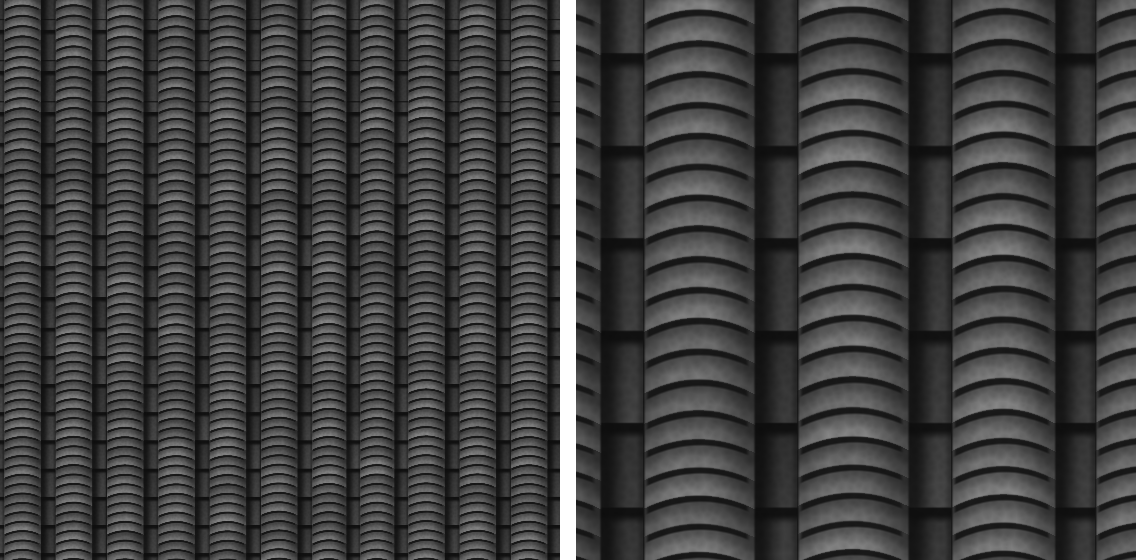
Left: the whole. Right: its middle third, enlarged.
Write a three.js fragment shader that draws this pattern.

```glsl
// Grey roof: eleven columns of overlapping barrel tiles with stepped channels between.
// Each column is cut into rows by arched lip shadows; the channels use flat stepped
// tiles. Hashed tones, layered sines and cellular noise add weathering.
varying vec2 vUv;

const float COLUMNS = 10.91;      // column pitches per canvas width
const float BARREL = 0.725;       // share of a pitch covered by the barrel
const float SOFT_X = 0.022;       // edge softness in pitches
const float SOFT_Y = 0.10;        // edge softness in rows
const float ARCH = 0.48;          // arch height in rows
const float LIP = 0.24;           // lip shadow thickness in rows
const float FIRST_SHORT = 11.0;   // row where channel tiles become shorter

float hash(vec2 p) {
  vec3 q = fract(vec3(p.xyx) * 0.1031);
  q += dot(q, q.yzx + 33.33);
  return fract((q.x + q.y) * q.z);
}

// Distance to the nearest scattered point, for fine grain
float cellular(vec2 p) {
  vec2 cell = floor(p);
  float nearest = 2.0;
  for (int j = -1; j <= 1; j++) {
    for (int i = -1; i <= 1; i++) {
      vec2 c = cell + vec2(float(i), float(j));
      vec2 site = c + vec2(hash(c), hash(c + 71.0));
      nearest = min(nearest, distance(p, site));
    }
  }
  return nearest;
}

// Broad stains from layered sines, about -1 to 1
float stains(vec2 p) {
  return 0.5 * sin(p.x * 17.0 + 2.0 * sin(p.y * 11.0))
       + 0.3 * sin(p.y * 31.0 + 3.0 * sin(p.x * 23.0))
       + 0.2 * sin(p.x * 83.0 - p.y * 67.0);
}

// Soft band that is 1 between lo and hi
float band(float x, float lo, float hi, float soft) {
  return smoothstep(lo - soft * 0.5, lo + soft * 0.5, x)
       * (1.0 - smoothstep(hi - soft * 0.5, hi + soft * 0.5, x));
}

// Two columns sit slightly closer together than the others
float columnCoord(float x) {
  return (x + 0.012 * clamp((x - 0.557) / 0.171, 0.0, 1.0)) * COLUMNS - 0.071;
}

// Rows counted from the top, packed tighter in the lower part
float rowCoord(float top) {
  return top * 54.5 + 5.1 * max(top - 0.583, 0.0) + 0.1;
}

// Curved barrel: u runs across it, row runs down
float barrelTone(float u, float row, float column) {
  float s = 2.0 * u - 1.0;
  float q = row + ARCH * (1.0 - s * s) + 0.12 * (hash(vec2(column, 5.0)) - 0.5);
  float v = fract(q);
  float tileTone = 0.87 + 0.25 * hash(vec2(column + 3.0, floor(q) + 9.0));
  float face = mix(0.29, 0.445, smoothstep(0.2, 0.92, v)) * tileTone;
  float round = mix(0.80, 1.0, smoothstep(0.0, 0.3, u))
              * mix(1.0, 0.62, smoothstep(0.55, 1.0, u));
  // Shadow below the lip, wrapping across the row boundary for smoothing
  float fromLip = v > 0.65 ? v - 1.0 : v;
  float thickness = LIP * mix(1.0, 0.75, u);
  float shadow = band(fromLip, 0.0, thickness, SOFT_Y) * band(u, 0.035, 0.94, 0.05);
  return mix(face * round, 0.085, shadow * 0.96);
}

// Recessed channel: g runs across it, shaded by the barrel on its left
float channelTone(float g, float row, float column) {
  float size = row < FIRST_SHORT ? 4.0 : 3.0;
  float start = row < FIRST_SHORT ? -1.0 : FIRST_SHORT;
  float p = mod(row - start, size);
  float step = floor((row - start) / size) + size * 20.0;
  float tone = mix(0.085, 0.235, smoothstep(0.12, 0.72, g));
  tone *= mix(1.0, 0.72, smoothstep(0.82, 1.0, g));
  tone *= 0.88 + 0.24 * hash(vec2(column + 40.0, step));
  tone *= mix(0.85, 1.08, p / size);
  // Shadow under each step, with a thin seam on the longer tiles
  float fromStep = p > size - 0.5 ? p - size : p;
  float shadow = smoothstep(-SOFT_Y * 0.5, SOFT_Y * 0.5, fromStep)
               * (1.0 - smoothstep(0.22, 0.62, fromStep));
  float seam = size > 3.5 ? band(p, 2.94, 3.07, SOFT_Y) : 0.0;
  return mix(tone, 0.055, max(shadow * 0.92, seam * 0.75));
}

void main() {
  float across = columnCoord(vUv.x);
  float column = floor(across);
  float u = fract(across);
  float row = rowCoord(1.0 - vUv.y);

  // Barrel over channel, with softened sides
  float barrel = barrelTone(clamp(u / BARREL, 0.0, 1.0), row, column);
  float channel = channelTone(clamp((u - BARREL) / (1.0 - BARREL), 0.0, 1.0), row, column);
  float cover = band(u, SOFT_X * 0.5, BARREL, SOFT_X);
  float tone = mix(channel, barrel, cover);

  // Stains and grain
  tone *= 1.0 + 0.05 * stains(vUv);
  tone *= 1.0 + 0.14 * (cellular(vUv * 190.0) - 0.45);
  gl_FragColor = vec4(vec3(tone), 1.0);
}
```
